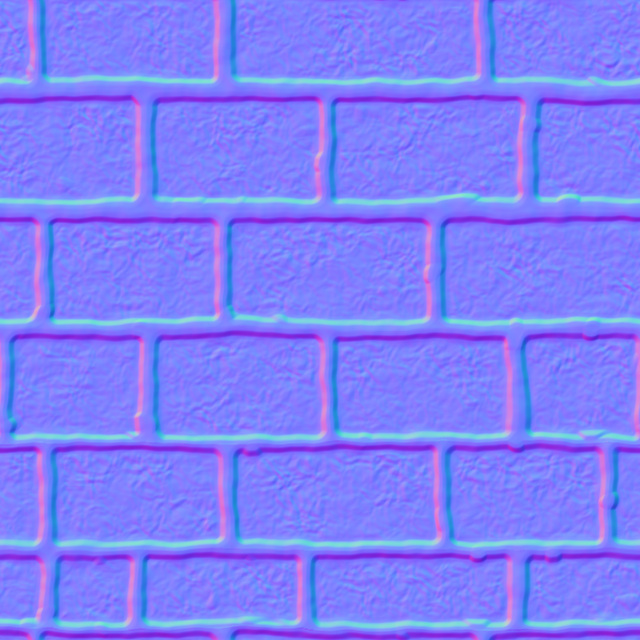
Give the GLSL for this texture map, as a three.js fragment shader.

```glsl
// Tangent-space normal map of a weathered brick wall: six uneven courses, soft mortar, pitted faces.
varying vec2 vUv;

const float LIP_RISE = 0.0053;   // crisp narrow edge of a brick
const float SKIRT_RISE = 0.0038; // gentle slope down into the mortar
const float EDGE_PEAK = 0.0025;  // steepest point beyond the outline
const float CORNER = 0.009;

float hash(vec2 p) {
  return fract(sin(dot(p, vec2(127.1, 311.7))) * 43758.5);
}

vec2 gradientAt(vec2 cell, float period) {
  float angle = 6.2832 * hash(mod(cell, period));
  return vec2(cos(angle), sin(angle));
}

// Gradient noise that tiles over the unit square; freq must be whole.
float noise(vec2 uv, float freq, float seed) {
  vec2 p = uv * freq + seed;
  vec2 c = floor(p), f = p - c;
  vec2 u = f * f * f * (f * (f * 6.0 - 15.0) + 10.0);
  vec2 o = vec2(1.0, 0.0);
  float a = dot(gradientAt(c, freq), f);
  float b = dot(gradientAt(c + o.xy, freq), f - o.xy);
  float d = dot(gradientAt(c + o.yx, freq), f - o.yx);
  float e = dot(gradientAt(c + o.xx, freq), f - o.xx);
  return mix(mix(a, b, u.x), mix(d, e, u.x), u.y);
}

// Bottom and top of each course, counted from the top of the wall.
vec2 courseSpan(int row) {
  if (row == 0) return vec2(0.874, 1.008);
  if (row == 1) return vec2(0.687, 0.844);
  if (row == 2) return vec2(0.499, 0.656);
  if (row == 3) return vec2(0.318, 0.474);
  if (row == 4) return vec2(0.151, 0.299);
  return vec2(0.026, 0.130);
}

// Upright joint centres; courses of three bricks repeat the last one.
vec4 courseJoints(int row) {
  if (row == 0) return vec4(0.059, 0.350, 0.757, 0.757);
  if (row == 1) return vec4(0.227, 0.509, 0.827, 0.827);
  if (row == 2) return vec4(0.068, 0.349, 0.682, 0.682);
  if (row == 3) return vec4(0.009, 0.233, 0.514, 0.807);
  if (row == 4) return vec4(0.073, 0.358, 0.694, 0.951);
  return vec4(0.079, 0.217, 0.479, 0.811);
}

float jointHalfWidth(float joint) {
  return mix(0.0095, 0.0135, hash(vec2(joint, 3.0)));
}

// Signed distance to the nearest brick outline, negative inside.
float brickDistance(vec2 p) {
  float dy = 1.0;
  vec4 joints = vec4(0.0);
  for (int row = 0; row < 6; row++) {
    vec2 span = courseSpan(row);
    float offset = fract(p.y - 0.5 * (span.x + span.y) + 0.5) - 0.5;
    float d = abs(offset) - 0.5 * (span.y - span.x);
    if (d < dy) {
      dy = d;
      joints = courseJoints(row);
    }
  }
  float dx = -1.0;
  for (int k = 0; k < 4; k++) {
    float away = abs(fract(p.x - joints[k] + 0.5) - 0.5);
    dx = max(dx, jointHalfWidth(joints[k]) - away);
  }
  vec2 e = vec2(dx, dy) + EDGE_PEAK + CORNER;
  return length(max(e, 0.0)) + min(max(e.x, e.y), 0.0) - CORNER;
}

// Uneven, hand-laid edges.
vec2 wobble(vec2 p) {
  vec2 broad = vec2(noise(p, 6.0, 0.3), noise(p, 5.0, 2.7)) * vec2(0.006, 0.008);
  vec2 ragged = vec2(noise(p, 21.0, 5.1), noise(p, 19.0, 8.4)) * 0.005;
  vec2 nicks = vec2(noise(p, 47.0, 1.6), noise(p, 43.0, 4.2)) * 0.0016;
  return broad + ragged + nicks;
}

// Crumpled grain over the whole face, stronger in patches, with rare soft dents.
float faceRelief(vec2 p) {
  float patchy = 0.6 + 0.6 * smoothstep(-0.3, 0.35, noise(p, 11.0, 6.5));
  vec2 q = p + 0.008 * vec2(noise(p, 31.0, 2.2), noise(p, 29.0, 9.8));
  float grain = 0.0013 * noise(q, 72.0, 0.7) + 0.0007 * noise(q, 118.0, 3.3);
  float swell = 0.0016 * noise(p, 23.0, 1.9);
  float dents = 0.0012 * smoothstep(0.36, 0.6, noise(q, 26.0, 7.9));
  return patchy * grain + swell - dents;
}

float wallHeight(vec2 p) {
  float chips = 0.005 * smoothstep(0.3, 0.5, noise(p, 17.0, 3.8));
  float d = brickDistance(p + wobble(p)) + chips;
  float lip = 1.0 - smoothstep(-0.0025, 0.0075, d);
  float skirt = 1.0 - smoothstep(-0.008, 0.016, d);
  float face = smoothstep(0.0, 0.016, -d);
  float mortar = 0.0022 * noise(p, 25.0, 4.6) + 0.0004 * noise(p, 64.0, 6.1);
  return LIP_RISE * lip + SKIRT_RISE * skirt + mix(mortar, faceRelief(p), face);
}

// Slope by central differences; green points down the wall.
vec3 wallNormal(vec2 p, float stepSize) {
  vec2 s = vec2(stepSize, 0.0);
  float slopeX = wallHeight(p + s.xy) - wallHeight(p - s.xy);
  float slopeY = wallHeight(p + s.yx) - wallHeight(p - s.yx);
  return normalize(vec3(-slopeX, slopeY, 2.0 * stepSize));
}

void main() {
  vec3 normal = wallNormal(vUv, 0.0014);
  gl_FragColor = vec4(normal * 0.5 + 0.5, 1.0);
}
```
